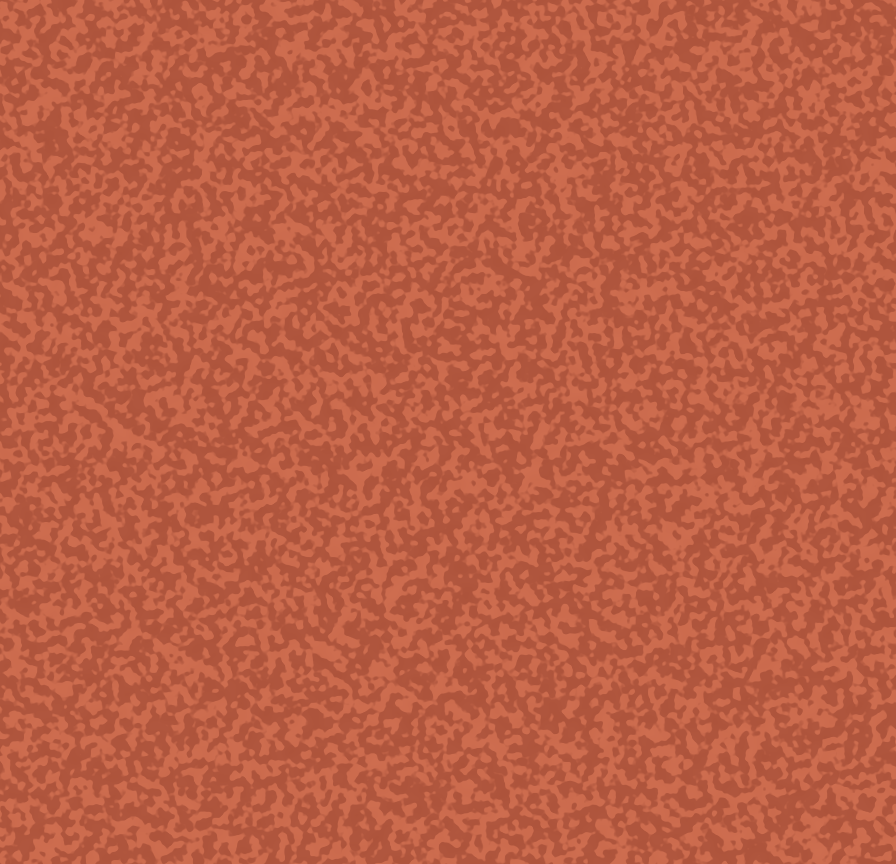
A Shadertoy shader for this texture:

```glsl
// Two-tone terracotta mottle: small wormy blotches of light clay on dark clay.
#define DARK_CLAY vec3(0.686, 0.333, 0.238)
#define LIGHT_CLAY vec3(0.802, 0.422, 0.306)
#define GRAIN_CELLS 82.0    // main blotch cells per canvas height
#define FINE_WEIGHT 0.45    // ragged detail on the blotch outlines
#define CLUMP_WEIGHT 0.40   // gathering of blotches into patches
#define THRESHOLD 0.045     // higher leaves less light clay
#define EDGE_SOFTNESS 0.12
#define TINT_VARIATION 0.012

// Integer hash giving a random angle for each lattice point
float hashAngle(ivec2 cell) {
    uvec2 q = uvec2(cell + 4096) * uvec2(1597u, 3571u);
    uint h = (q.x ^ (q.y << 7)) * 374761u + q.y;
    h = (h ^ (h >> 15)) * 668265u;
    h = (h ^ (h >> 13)) * 974711u;
    h ^= h >> 16;
    return float(h & 65535u) / 65536.0 * 6.28319;
}

float cornerSlope(ivec2 cell, ivec2 corner, vec2 local) {
    float angle = hashAngle(cell + corner);
    return dot(vec2(cos(angle), sin(angle)), local - vec2(corner));
}

// Gradient noise, centred on zero
float gradientNoise(vec2 p) {
    ivec2 cell = ivec2(floor(p));
    vec2 f = fract(p);
    vec2 blend = f * f * f * (f * (f * 6.0 - 15.0) + 10.0);
    float low = mix(cornerSlope(cell, ivec2(0, 0), f),
                    cornerSlope(cell, ivec2(1, 0), f), blend.x);
    float high = mix(cornerSlope(cell, ivec2(0, 1), f),
                     cornerSlope(cell, ivec2(1, 1), f), blend.x);
    return mix(low, high, blend.y);
}

vec2 rotate(vec2 p, float angle) {
    float c = cos(angle), s = sin(angle);
    return vec2(c * p.x - s * p.y, s * p.x + c * p.y);
}

void mainImage(out vec4 fragColor, in vec2 fragCoord) {
    vec2 p = fragCoord / iResolution.y * GRAIN_CELLS;

    // Octaves are turned against each other to hide the lattice
    float grain = gradientNoise(rotate(p, 0.5));
    float fine = gradientNoise(rotate(p, 1.2) * 1.8 + 31.7);
    float clump = gradientNoise(rotate(p, 2.1) * 0.38 + 73.1);
    float field = grain + FINE_WEIGHT * fine + CLUMP_WEIGHT * clump;

    // Cut into two tones with a soft edge
    float light = smoothstep(-EDGE_SOFTNESS, EDGE_SOFTNESS, field - THRESHOLD);
    vec3 color = mix(DARK_CLAY, LIGHT_CLAY, light);

    // Faint unevenness within each tone
    color += TINT_VARIATION * gradientNoise(rotate(p, 0.9) * 0.7 + 151.3);
    fragColor = vec4(color, 1.0);
}
```
